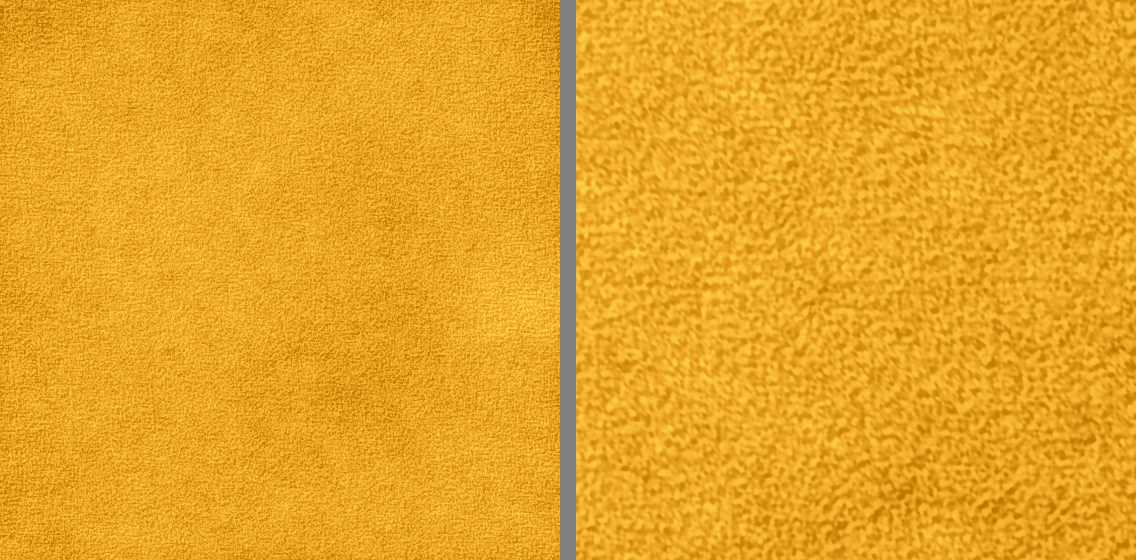
Left: the whole. Right: its middle third, enlarged.
Write a Shadertoy shader that draws this texture.

```glsl
// Golden embossed cloth: crisp wormlike grain and fine threads over broad worn
// patches. Cellular bumps give height and slope; slopes act as relief light, and
// the summed tone is looked up in a ramp of golds.

const float GRAIN_CELLS  = 205.0;   // bumps across the canvas
const float FINE_CELLS   = 310.0;   // smaller bumps that sharpen the grain
const float CLUMP_CELLS  = 95.0;
const float MOTTLE_CELLS = 30.0;
const vec2  THREAD_CELLS = vec2(50.0, 250.0);
const float GRAIN_AMOUNT  = 0.85;   // amounts are in steps of the gold ramp
const float FINE_AMOUNT   = 0.75;
const float THREAD_AMOUNT = 0.42;
const float CLUMP_AMOUNT  = 0.20;
const float MOTTLE_AMOUNT = 0.20;
const float PATCH_AMOUNT  = 1.25;
const float RELIEF_LIMIT  = 2.3;    // soft ceiling that makes grain edges crisp
const float MEAN_TONE     = 2.36;
const float BUMP_SHARPNESS = 4.5;
const vec2  LIGHT_LEFT    = vec2(-0.6, 0.8);
const vec2  LIGHT_RIGHT   = vec2(0.8, 0.6);

const vec3 GOLD[6] = vec3[6](
    vec3(0.80, 0.52, 0.04), vec3(0.86, 0.59, 0.09), vec3(0.91, 0.64, 0.13),
    vec3(0.95, 0.69, 0.17), vec3(0.97, 0.73, 0.22), vec3(0.98, 0.79, 0.27));

vec3 hash3(vec2 cell) {
    vec3 h = fract(cell.xyx * vec3(0.1031, 0.1030, 0.0973));
    h += dot(h, h.yxz + 33.33);
    return fract((h.xxy + h.yzz) * h.zyx);
}

// Sum of scattered bumps and dents: x = height, y = slope towards the light,
// both with zero mean and unit spread.
vec2 bumps(vec2 p, vec2 light) {
    vec2 cell = floor(p), sum = vec2(0.0);
    for (int j = -1; j <= 1; j++) {
        for (int i = -1; i <= 1; i++) {
            vec2 id = cell + vec2(i, j);
            vec3 rnd = hash3(id + 17.0);
            vec2 r = p - id - rnd.xy;
            float bump = (2.0 * rnd.z - 1.0) * exp(-BUMP_SHARPNESS * dot(r, r));
            sum += bump * vec2(1.0, dot(r, light));
        }
    }
    return sum / vec2(0.34, 0.08);
}

// Slow waves that bend and cross, for uneven wear.
float clouds(vec2 p) {
    float sum = 0.0, amp = 0.5;
    for (int i = 0; i < 4; i++) {
        p += 0.35 * sin(p.yx * 1.3 + float(i));
        sum += amp * sin(p.x + 1.7) * sin(p.y + 0.6);
        p = mat2(0.8, 0.6, -0.6, 0.8) * p * 1.9;
        amp *= 0.65;
    }
    return sum;
}

// Soft oval spot: 1 at its centre, fading out past its radii.
float glow(vec2 p, vec2 centre, vec2 radii) {
    vec2 q = (p - centre) / radii;
    return exp(-dot(q, q));
}

float wornPatches(vec2 p) {
    float tone = 0.32 * clouds(p * 8.0);
    // Bright rubbed areas
    tone += 1.00 * glow(p, vec2(0.95, 0.46), vec2(0.14, 0.09));
    tone += 0.30 * glow(p, vec2(0.27, 0.62), vec2(0.20, 0.22));
    tone += 0.50 * glow(p, vec2(0.24, 0.03), vec2(0.08, 0.06));
    // Dark fold and corners
    tone -= 0.65 * glow(p, vec2(0.64, 0.34), vec2(0.15, 0.16));
    tone -= 0.30 * glow(p, vec2(0.70, 0.68), vec2(0.22, 0.08));
    tone -= 1.00 * glow(p, vec2(0.03, 0.96), vec2(0.11, 0.07));
    tone -= 0.80 * glow(p, vec2(1.00, 0.95), vec2(0.06, 0.12));
    tone -= 0.55 * glow(p, vec2(0.04, 0.08), vec2(0.10, 0.14));
    // Slightly darker rim
    vec2 rim = min(p, 1.0 - p);
    return tone - 0.5 * exp(-min(rim.x, rim.y) / 0.02);
}

vec3 goldRamp(float tone) {
    tone = clamp(tone, -0.8, 5.3);
    int base = clamp(int(floor(tone)), 0, 4);
    return mix(GOLD[base], GOLD[base + 1], tone - float(base));
}

void mainImage(out vec4 fragColor, in vec2 fragCoord) {
    vec2 p = fragCoord / iResolution.xy;

    // Grain lit from both sides, its rows bent a little so no grid shows
    vec2 bent = p + 0.003 * sin(p.yx * 43.0 + vec2(0.0, 2.0));
    float grain = bumps(bent * GRAIN_CELLS, LIGHT_LEFT).y;
    float fine = bumps(bent * FINE_CELLS + 71.0, LIGHT_RIGHT).y;

    // Threads across and along, clearest towards the sides
    float across = bumps(p * THREAD_CELLS + 9.0, vec2(0.0, 1.0)).y;
    float along = bumps(p * THREAD_CELLS.yx + 31.0, vec2(1.0, 0.0)).y;
    float sides = smoothstep(0.15, 0.5, abs(p.x - 0.5));
    float threads = (across + 0.75 * along) * mix(0.75, 1.2, sides);

    float relief = GRAIN_AMOUNT * grain + FINE_AMOUNT * fine + THREAD_AMOUNT * threads;
    relief = RELIEF_LIMIT * tanh(1.25 * relief / RELIEF_LIMIT);

    float tone = MEAN_TONE + relief + PATCH_AMOUNT * wornPatches(p);
    tone += CLUMP_AMOUNT * bumps(bent * CLUMP_CELLS + 3.0, LIGHT_LEFT).x;
    tone += MOTTLE_AMOUNT * bumps(p * MOTTLE_CELLS + 5.0, LIGHT_LEFT).x;
    fragColor = vec4(goldRamp(tone), 1.0);
}
```
